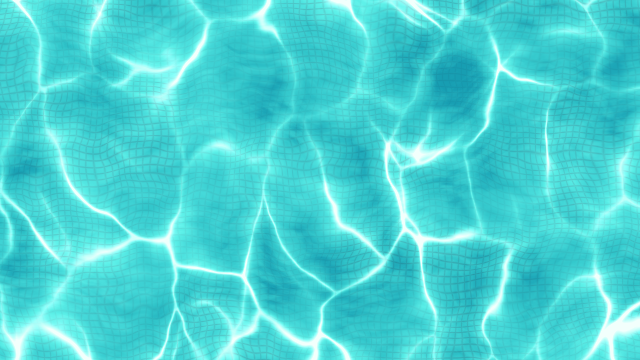
A Shadertoy shader for this texture:

```glsl
#define CELL_SIZE vec2(0.225, 0.33)
#define TILE_PITCH 0.0185
#define TILE_CONTRAST 0.17
#define BEND 0.15
#define THIN_LINE 0.018
#define THICK_LINE 0.06
#define GLOW_REACH 0.12
#define GLOW_LEVEL 0.52
#define VEIL_LEVEL 0.42
#define WATER_LEVEL -0.19
#define WATER_CONTRAST 0.82
#define RIPPLE_LEVEL 0.26

vec2 hash2(vec2 p) {
    vec3 q = fract(p.xyx * vec3(0.1031, 0.1030, 0.0973));
    q += dot(q, q.yzx + 33.33);
    return fract((q.xx + q.yz) * q.zy);
}

float noise(vec2 p) {
    vec2 i = floor(p), f = fract(p);
    f = f * f * f * (f * (f * 6.0 - 15.0) + 10.0);
    float low = mix(hash2(i).x, hash2(i + vec2(1, 0)).x, f.x);
    float high = mix(hash2(i + vec2(0, 1)).x, hash2(i + vec2(1, 1)).x, f.x);
    return mix(low, high, f.y);
}

float fbm(vec2 p) {
    float sum = 0.0, weight = 0.5;
    for (int i = 0; i < 4; i++) {
        sum += weight * noise(p);
        p = mat2(1.6, 1.2, -1.2, 1.6) * p + 7.3;
        weight *= 0.5;
    }
    return sum / 0.9375;
}

vec2 noise2(vec2 p) {
    return vec2(noise(p), noise(p + 41.7)) - 0.5;
}

vec2 site(vec2 cell) {
    return cell + 0.05 + 0.9 * hash2(cell);
}

// Rounded distance to the nearest cell border
float borderDistance(vec2 p) {
    vec2 base = floor(p), home = base, toHome = vec2(8.0);
    for (int y = -1; y <= 1; y++)
    for (int x = -1; x <= 1; x++) {
        vec2 cell = base + vec2(x, y);
        vec2 toSite = site(cell) - p;
        if (dot(toSite, toSite) < dot(toHome, toHome)) {
            toHome = toSite;
            home = cell;
        }
    }
    float sum = 0.0;
    for (int y = -2; y <= 2; y++)
    for (int x = -2; x <= 2; x++) {
        if (x == 0 && y == 0) continue;
        vec2 toSite = site(home + vec2(x, y)) - p;
        float d = dot(0.5 * (toHome + toSite), normalize(toSite - toHome));
        sum += exp(-55.0 * d);
    }
    return max(-log(sum) / 55.0, 0.0);
}

// Mosaic floor seen through the ripples
float tileLines(vec2 p) {
    vec2 q = p + 0.05 * noise2(p * 5.0) + 0.018 * noise2(p * vec2(13.0, 19.0));
    q.y += 0.004 * sin(p.x * 38.0 + 6.0 * noise(p * 6.0));
    vec2 g = abs(fract(q / TILE_PITCH) - 0.5);
    float soft = 0.10 + 0.6 / (iResolution.y * TILE_PITCH);
    vec2 lines = smoothstep(0.44 - soft, 0.44 + soft, g);
    return max(lines.x * 0.8, lines.y) * mix(0.3, 1.2, noise(p * 7.0 + 3.0));
}

vec3 waterColor(float light) {
    vec3 ramp[7] = vec3[7](
        vec3(0.09, 0.62, 0.70), vec3(0.19, 0.77, 0.79), vec3(0.27, 0.85, 0.85),
        vec3(0.36, 0.94, 0.91), vec3(0.54, 1.00, 0.98), vec3(0.76, 1.00, 0.98),
        vec3(0.95, 1.00, 0.99));
    vec3 color = ramp[0];
    for (int i = 1; i < 7; i++)
        color = mix(color, ramp[i], clamp(light * 5.0 - float(i - 1), 0.0, 1.0));
    return color;
}

void mainImage(out vec4 fragColor, in vec2 fragCoord) {
    vec2 p = fragCoord / iResolution.y;
    vec2 bent = p + BEND * noise2(p * 3.6 + 5.0) + 0.05 * noise2(p * 9.0)
        + 0.010 * noise2(p * 26.0);

    // Bright folds that swell, fade and break
    float d = borderDistance(bent / CELL_SIZE + 11.0);
    float strength = smoothstep(0.25, 0.72, noise(p * 5.0 + 19.0));
    float swell = noise(p * 8.5 + 31.0);
    float width = mix(THIN_LINE, THICK_LINE, swell * swell * swell);
    float core = exp(-pow(d / width, 1.7)) * mix(0.10, 0.56, strength);
    float haze = smoothstep(0.2, 0.8, fbm(p * 6.0 + 70.0));
    float glow = GLOW_LEVEL * exp(-d / GLOW_REACH) * mix(0.35, 1.25, haze);

    // Wispy second layer that crosses the cells
    vec2 drift = bent + 0.08 * noise2(p * 6.0 + 60.0);
    float veilDistance = borderDistance(drift / CELL_SIZE * 0.9 + 47.4);
    float wisp = smoothstep(0.3, 0.85, noise(p * 5.0 + 80.0));
    float veil = VEIL_LEVEL * wisp * exp(-veilDistance / 0.09);
    veil += 0.25 * wisp * wisp * exp(-pow(veilDistance / 0.025, 1.7));

    // Broad shading and fine ripples
    float shade = WATER_LEVEL + WATER_CONTRAST * fbm(p * 4.0 + 13.0);
    float ripple = RIPPLE_LEVEL * (fbm(bent * vec2(20.0, 46.0)) - 0.5);

    float light = max(shade + ripple, -0.05) + glow + core + veil;
    vec3 color = waterColor(light);
    float tiles = tileLines(p) * (1.0 - smoothstep(0.65, 1.05, light));
    color *= 1.0 - TILE_CONTRAST * tiles * vec3(-0.1, 1.0, 0.85);
    fragColor = vec4(color, 1.0);
}
```
